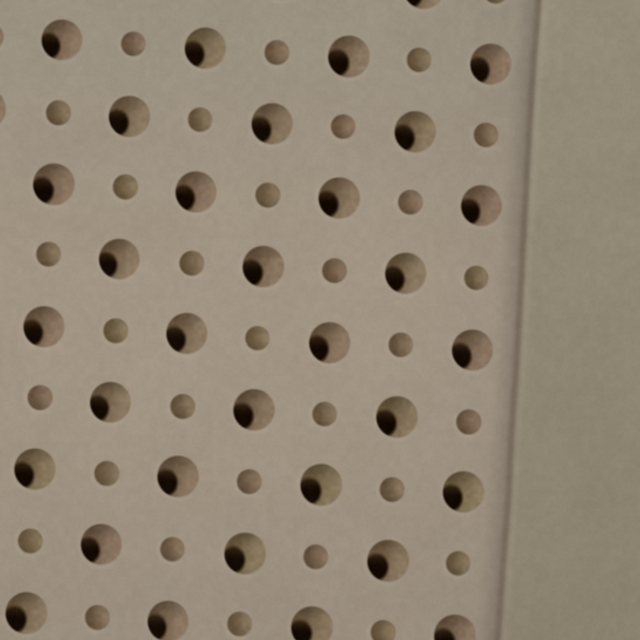
Reproduce this pattern procedurally as a Shadertoy shader.

```glsl
// Perforated board with alternating large and small holes beside a plain panel

const vec2 FIRST_HOLE = vec2(0.0977, 0.0630);
const vec2 COLUMN_STEP = vec2(0.1116, 0.0060);
const vec2 ROW_STEP = vec2(-0.0072, 0.1118);
const float LAST_COLUMN = 6.0;
const float LARGE_RADIUS = 0.0320;
const float SMALL_RADIUS = 0.0192;

float hash(vec2 p) {
    vec3 q = fract(vec3(p.xyx) * 0.1031);
    q += dot(q, q.yzx + 33.33);
    return fract((q.x + q.y) * q.z);
}

float noise(vec2 p) {
    vec2 cell = floor(p), f = fract(p);
    f = f * f * (3.0 - 2.0 * f);
    return mix(mix(hash(cell), hash(cell + vec2(1, 0)), f.x),
               mix(hash(cell + vec2(0, 1)), hash(cell + vec2(1, 1)), f.x), f.y);
}

// Soft coverage of the region where distance is negative
float coverage(float distance, float softness) {
    return 1.0 - smoothstep(-softness, softness, distance);
}

// Signed horizontal distance to the slightly wavering seam
float seamDistance(vec2 p) {
    float waver = 0.004 * (noise(vec2(p.y * 9.0, 3.0)) - 0.5);
    return p.x - (0.845 - 0.061 * p.y + waver);
}

vec3 boardColor(vec2 p) {
    vec3 color = mix(vec3(0.605, 0.567, 0.503), vec3(0.630, 0.580, 0.515),
                     smoothstep(0.0, 0.45, p.y));
    color *= 1.0 - 0.05 * smoothstep(0.55, 1.1, p.y);
    return color * (1.0 - 0.035 * smoothstep(0.55, 0.85, p.x));
}

vec3 panelColor(vec2 p) {
    return mix(vec3(0.575, 0.542, 0.468), vec3(0.545, 0.505, 0.435), p.y);
}

// Interior of a large hole; q spans the unit disc with y pointing down
vec3 largeHoleColor(vec2 q, float variation) {
    float light = smoothstep(-0.9, 0.8, q.x + 0.3 * q.y);
    vec3 color = mix(vec3(0.38, 0.32, 0.24), vec3(0.53, 0.47, 0.39), light);
    color *= 1.0 - 0.14 * smoothstep(0.2, 1.0, -q.y);
    vec2 shadowCenter = vec2(-0.62 + 0.12 * (variation - 0.5), 0.30);
    float depth = length((q - shadowCenter) * vec2(1.0, 0.88)) - 0.56;
    vec3 shadow = mix(vec3(0.07, 0.035, 0.01), vec3(0.22, 0.16, 0.09),
                      smoothstep(0.15, -0.75, q.y - 0.2));
    return mix(color, shadow, coverage(depth, 0.13));
}

vec3 smallHoleColor(vec2 q) {
    float light = smoothstep(-0.9, 0.8, q.x - 0.15 * q.y);
    vec3 color = mix(vec3(0.37, 0.31, 0.23), vec3(0.515, 0.455, 0.37), light);
    return color * (1.0 - 0.10 * smoothstep(0.1, 1.0, abs(q.y)));
}

vec3 drillHoles(vec3 color, vec2 p, float softness) {
    vec2 lattice = inverse(mat2(COLUMN_STEP, ROW_STEP)) * (p - FIRST_HOLE);
    vec2 cell = round(lattice);
    if (cell.x > LAST_COLUMN) return color;

    float variation = hash(cell + 17.0);
    vec2 jitter = vec2(variation, hash(cell + 41.0)) - 0.5;
    vec2 center = FIRST_HOLE + cell.x * COLUMN_STEP + cell.y * ROW_STEP + 0.003 * jitter;
    bool large = mod(cell.x + cell.y, 2.0) < 0.5;
    float radius = (large ? LARGE_RADIUS : SMALL_RADIUS) * (0.98 + 0.04 * variation);
    vec2 q = (p - center) / radius;
    float edge = (length(q) - 1.0) * radius;

    // Faint worn highlight around the rim
    float rim = exp(-pow((edge - 0.004) / 0.003, 2.0));
    color += 0.018 * rim * smoothstep(-0.5, 1.0, q.y - q.x);

    vec3 inside = large ? largeHoleColor(q, variation) : smallHoleColor(q);
    inside *= mix(vec3(1.02, 0.97, 0.98), vec3(1.01, 1.01, 0.94), hash(cell + 73.0));
    inside *= 0.95 + 0.10 * noise(p * 160.0);
    return mix(color, inside, coverage(edge, softness));
}

void mainImage(out vec4 fragColor, in vec2 fragCoord) {
    vec2 uv = fragCoord / iResolution.xy;
    vec2 p = vec2(uv.x, 1.0 - uv.y);
    float softness = max(0.0026, 1.0 / iResolution.y);

    vec3 color = drillHoles(boardColor(p), p, softness);

    // Board edge falls into shade before meeting the panel
    float seam = seamDistance(p);
    color *= 1.0 - 0.13 * smoothstep(-0.045, -0.004, seam);
    color = mix(panelColor(p), color, coverage(seam, softness));
    float groove = exp(-pow((seam + 0.005) / 0.0055, 2.0));
    color = mix(color, vec3(0.43, 0.375, 0.315), 0.62 * groove);
    color += 0.018 * exp(-pow((seam - 0.007) / 0.005, 2.0));

    // Blotches and fine grain of the painted surface
    color += 0.014 * (noise(p * 14.0) - 0.5);
    color += 0.016 * (noise(p * 95.0) - 0.5) + 0.014 * (noise(p * 300.0) - 0.5);
    fragColor = vec4(clamp(color, 0.0, 1.0), 1.0);
}
```
